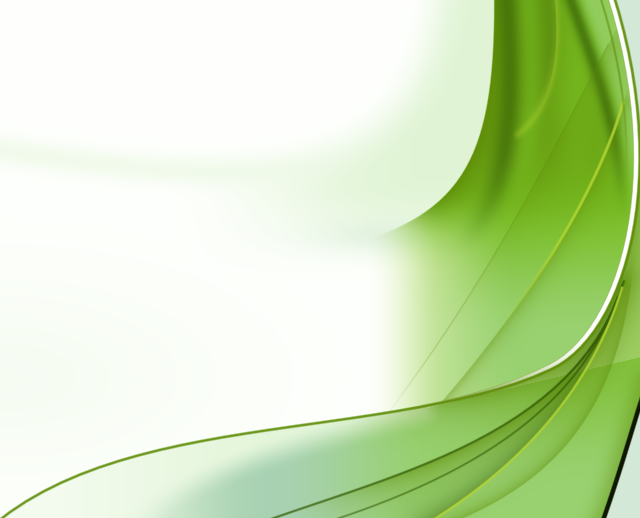
Give the GLSL for this background, as a Shadertoy shader.

```glsl
// Translucent green ribbons sweeping down the right side and out to the lower left.
// Each fold is a cubic curve whose signed distance drives masks, shadows and lines.

const vec2 VIEW = vec2(1., .81);   // extent of the drawing space
const int STEPS = 28;              // pieces per curve
const float RIM_WIDTH = .0036;
const vec3 WHITE = vec3(.995, 1., .99);
const vec3 MIST = vec3(.86, .95, .81);
const vec3 PALE = vec3(.83, .92, .67);
const vec3 MINT = vec3(.6, .82, .44);
const vec3 TEAL = vec3(.66, .82, .7);
const vec3 LEAF = vec3(.47, .74, .13);
const vec3 OLIVE = vec3(.37, .55, .03);
const vec3 DARK = vec3(.2, .36, .02);
const vec3 GOLD = vec3(.7, .84, .2);

// Signed distance to a cubic curve, positive to the left of its direction
float curve(vec2 p, vec4 ab, vec4 cd) {
  float best = 1e9, side = 1.;
  vec2 from = ab.xy;
  for (int i = 1; i <= STEPS; i++) {
    float t = float(i) / float(STEPS), u = 1. - t;
    vec2 to = u*u*(u*ab.xy + 3.*t*ab.zw) + t*t*(3.*u*cd.xy + t*cd.zw);
    vec2 e = to - from, w = p - from;
    vec2 gap = w - e * clamp(dot(w, e) / dot(e, e), 0., 1.);
    float len2 = dot(gap, gap);
    if (len2 < best) { best = len2; side = e.x*w.y - e.y*w.x; }
    from = to;
  }
  return sqrt(best) * (side < 0. ? -1. : 1.);
}

float ramp(float a, float b, float x) {
  float t = clamp((x - a) / (b - a), 0., 1.);
  return t*t*(3. - 2.*t);
}
float pixel() { return 1. / iResolution.x; }
float inside(float d) { return ramp(-pixel(), pixel(), d); }
float line(float d, float w) { return ramp(w + pixel(), w - pixel(), abs(d)); }
float glow(float d, float w) { return exp(-d*d / (w*w)); }
float shade(float d, float w) { return inside(d) * exp(-max(d, 0.) / w); }
void tint(inout vec3 col, vec3 ink, float k) { col = mix(col, ink, clamp(k, 0., 1.)); }

// White field with a soft arch of mist
vec3 backdrop(vec2 p) {
  float arch = curve(p, vec4(.69, .84, .66, .52), vec4(.45, .51, -.03, .585));
  vec3 col = WHITE;
  tint(col, MIST, .85 * ramp(-.05, .05, arch) * ramp(.25, .65, p.x) * ramp(.36, .53, p.y));
  tint(col, MIST, .38 * glow(arch - .005, .022) * ramp(.65, .3, p.x));
  tint(col, TEAL, .22 * glow(p.y - .44, .025) * glow(p.x - .62, .12));
  tint(col, MIST, .22 * glow(p.x, .35) * glow(p.y - .22, .16));
  return col;
}

// Tall body above the rim: olive folds at the top, pale and soft below
vec3 upperBody(vec2 p, vec3 back) {
  float edge = curve(p, vec4(.772, .83, .775, .6), vec4(.74, .5, .6, .445));
  float fold = curve(p, vec4(.787, .83, .8, .65), vec4(.8, .5, .7, .4));
  float seam = curve(p, vec4(.885, .83, .93, .7), vec4(.97, .62, .975, .44));
  float flame = curve(p, vec4(.865, .83, .875, .74), vec4(.87, .65, .81, .6));
  float vein = curve(p, vec4(.974, .65, .93, .5), vec4(.82, .33, .68, .17));
  float thread = curve(p, vec4(.95, .74, .84, .53), vec4(.72, .28, .48, .01));
  float high = ramp(.43, .62, p.y);

  vec3 col = mix(MINT, LEAF, ramp(.28, .52, p.y));
  tint(col, PALE, ramp(.82, .6, p.x) * ramp(.52, .38, p.y));
  tint(col, OLIVE, .65 * high * ramp(.03, -.05, seam));
  tint(col, LEAF, .7 * glow(p.x - .9, .035) * glow(p.y - .66, .13));
  tint(col, OLIVE, .9 * shade(edge, .025) * ramp(.43, .52, p.y));
  tint(col, DARK, .55 * glow(fold - .005, .018) * ramp(.4, .58, p.y));
  tint(col, LEAF, .6 * glow(fold - .038, .018) * high);
  tint(col, GOLD, .35 * glow(flame, .006) * high);
  tint(col, DARK, .35 * shade(-flame, .025) * ramp(.6, .75, p.y));
  tint(col, MINT, .75 * ramp(0., .03, seam) * high);
  tint(col, DARK, .65 * glow(seam, .011) * ramp(.45, .65, p.y));
  tint(col, OLIVE, .3 * shade(thread, .03) * ramp(.25, .6, p.y) + .28 * line(thread, .001));
  tint(col, OLIVE, .45 * shade(vein, .012));
  tint(col, GOLD, .85 * line(vein, .0022) * ramp(.27, .46, p.y));
  return mix(back, col, inside(edge) * ramp(.57, .69, p.x));
}

// Fan of folds below and to the right of the rim
vec3 lowerFan(vec2 p, float rim) {
  float wing = curve(p, vec4(.18, -.02, .3, .08), vec4(.45, .12, .66, .17));
  float rib = curve(p, vec4(.4, -.01, .62, .07), vec4(.9, .13, .975, .37));
  float rib2 = curve(p, vec4(.5, -.01, .72, .06), vec4(.9, .16, .965, .345));
  float crest = curve(p, vec4(.665, -.01, .83, .09), vec4(.93, .22, .972, .36));
  float crease = curve(p, vec4(.7, -.01, .88, .06), vec4(.96, .18, .985, .36));
  float border = curve(p, vec4(.94, -.01, .965, .06), vec4(.985, .13, 1.01, .21));

  vec3 col = mix(WHITE, MIST, .3 + .5 * ramp(0., .5, p.x));
  vec3 silk = mix(TEAL, MINT, ramp(.42, .68, p.x));
  tint(col, silk, ramp(.02, -.035, wing) * ramp(.15, .42, p.x));
  tint(col, LEAF, .6 * ramp(.65, .9, p.x) * ramp(.05, .25, p.y));
  tint(col, OLIVE, .75 * shade(-rim, .028) * ramp(.52, .8, p.x));
  tint(col, OLIVE, .65 * shade(-rib, .025) * ramp(.42, .7, p.x));
  tint(col, DARK, .45 * shade(crest, .02) + .75 * line(rib, .0017) + .6 * line(rib2, .0014));
  tint(col, OLIVE, .5 * shade(crease, .014) + .4 * glow(border, .022));
  tint(col, GOLD, .85 * line(crest, .0018));
  tint(col, mix(TEAL, WHITE, .5), max(inside(-border), ramp(.5, .66, p.y)));
  tint(col, DARK * .25, line(border, .0035) * ramp(.23, .17, p.y));
  return col;
}

void mainImage(out vec4 fragColor, in vec2 fragCoord) {
  vec2 p = fragCoord / iResolution.xy * VIEW;
  float low = curve(p, vec4(-.01, -.008, .21, .175), vec4(.62, .12, .859, .237));
  float tall = curve(p, vec4(.859, .237, .97, .29), vec4(1.045, .53, .952, .82));
  float rim = abs(low) < abs(tall) ? low : tall;
  vec3 col = mix(lowerFan(p, rim), upperBody(p, backdrop(p)), inside(rim));

  // Rim: a thin olive line that swells into a white highlight
  float swell = ramp(.62, .95, p.x);
  tint(col, OLIVE, .9 * line(rim + .002, mix(.002, .006, swell)));
  tint(col, OLIVE, .6 * line(rim - .015, .0016) * ramp(.5, .7, p.y));
  tint(col, WHITE, swell * line(rim, RIM_WIDTH * swell));
  fragColor = vec4(col, 1.);
}
```
